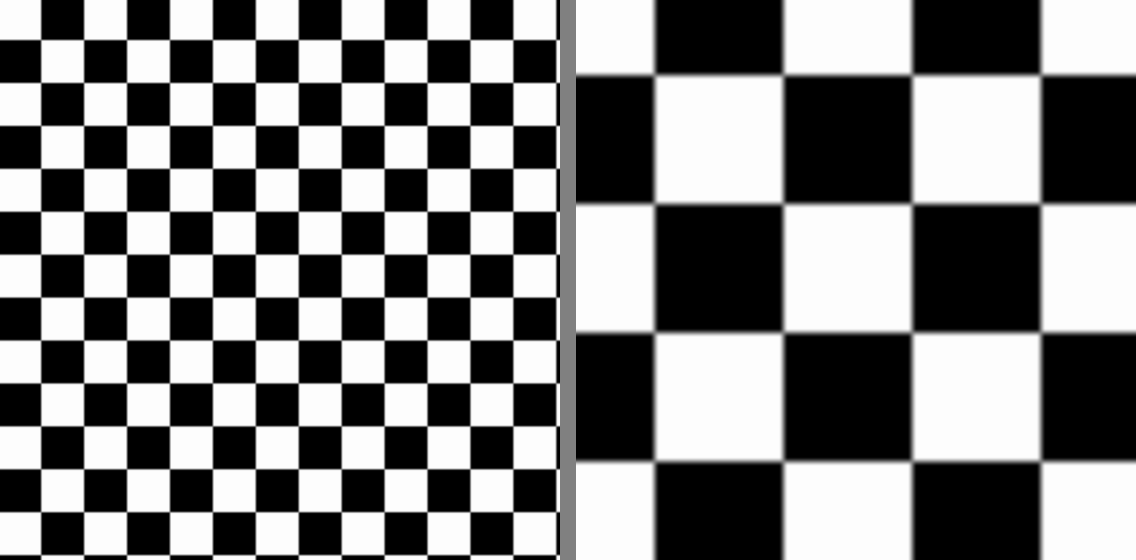
Left: the whole. Right: its middle third, enlarged.
Write a three.js fragment shader that draws this pattern.

```glsl
// Black and white checkerboard with softly blurred square edges.
varying vec2 vUv;

// Signed distance to the nearest cell border: positive in even cells, negative in odd ones.
vec2 alternatingDistance(vec2 cell) {
  return 0.5 - abs(mod(cell + 0.5, 2.0) - 1.0);
}

void main() {
  // About thirteen squares each way, cropped slightly at the borders.
  vec2 cell = vUv / 0.07665 + vec2(0.04, -0.113);

  // Soft square wave along each axis, from -1 to 1.
  float softness = 0.038;
  vec2 wave = smoothstep(-softness, softness, alternatingDistance(cell)) * 2.0 - 1.0;

  // The product alternates the squares and leaves grey seams at the corners.
  float checker = 0.5 + 0.5 * wave.x * wave.y;
  gl_FragColor = vec4(vec3(0.994 * checker), 1.0);
}
```
